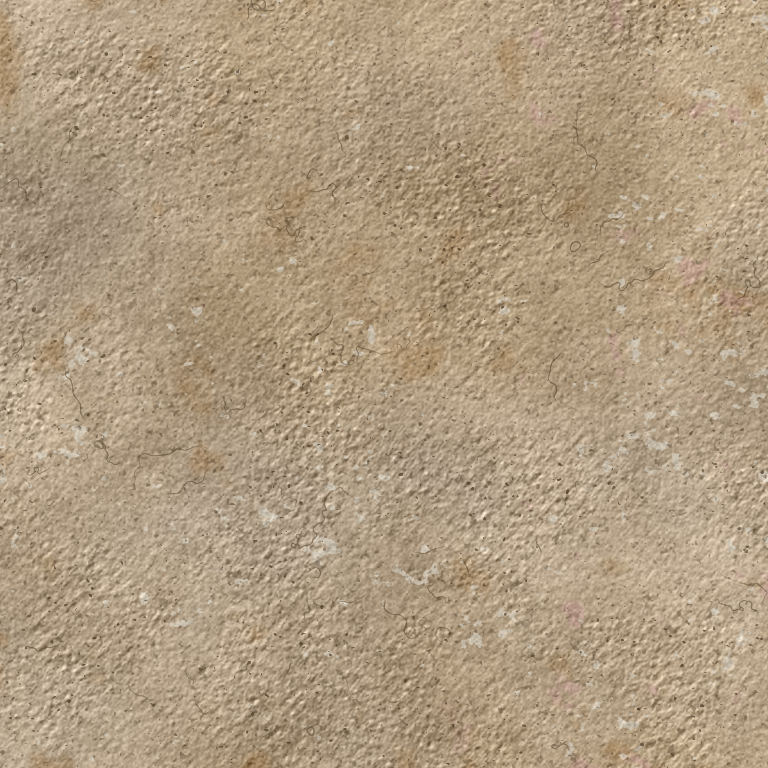
A Shadertoy shader for this texture:

```glsl
const vec3 PLASTER = vec3(0.708, 0.632, 0.530);
const vec3 OCHRE_TINT = vec3(0.004, -0.006, -0.022);
const vec3 GREY_TINT = vec3(-0.010, -0.002, 0.012);
const vec3 FLAKE = vec3(0.82, 0.79, 0.73);
const vec3 PINK = vec3(0.74, 0.59, 0.56);
const vec3 RUST = vec3(0.60, 0.45, 0.27);
const vec3 PIT = vec3(0.28, 0.21, 0.13);
const vec2 LIGHT_DIR = vec2(-0.6, 0.8);
const float RELIEF_SCALE = 125.0;
const float RELIEF_STEP = 0.0011;
const float RELIEF_GAIN = 0.50;
const float GRIT_SCALE = 340.0;
const float GRIT_GAIN = 0.12;
const float STAIN_GAIN = 0.19;
const float MOTTLE_GAIN = 0.11;
const float CREVICE_SCALE = 150.0;
const float CREVICE_DEPTH = 0.38;
const float PIT_GRID = 105.0;
const float PIT_SHARE = 0.20;
const float CRACK_WIDTH = 0.0009;

float hash(vec2 p) {
    return fract(sin(dot(p, vec2(127.1, 311.7))) * 43758.5);
}

float noise(vec2 p) {
    vec2 i = floor(p), f = fract(p);
    f = f * f * (3.0 - 2.0 * f);
    return mix(mix(hash(i), hash(i + vec2(1, 0)), f.x),
               mix(hash(i + vec2(0, 1)), hash(i + vec2(1, 1)), f.x), f.y);
}

float fbm(vec2 p, int octaves) {
    float sum = 0.0, amp = 0.5, total = 0.0;
    for (int i = 0; i < octaves; i++) {
        sum += amp * noise(p);
        total += amp;
        amp *= 0.5;
        p = mat2(1.6, 1.2, -1.2, 1.6) * p + 7.3;
    }
    return sum / total;
}

// Axes along and across the rising diagonal
vec2 diagonal(vec2 p) {
    return vec2(p.x + p.y, 1.3 * (p.y - p.x)) * 0.707;
}

float height(vec2 p) {
    return fbm(diagonal(p) * RELIEF_SCALE, 2);
}

// Small ragged holes, scattered one per chosen cell
float pits(vec2 p) {
    vec2 g = p * PIT_GRID, cell = floor(g);
    g += 0.35 * vec2(noise(p * 260.0), noise(p * 260.0 + 9.0));
    float cover = 0.0;
    for (int y = -1; y <= 1; y++)
    for (int x = -1; x <= 1; x++) {
        vec2 c = cell + vec2(x, y);
        vec2 center = c + vec2(hash(c + 3.1), hash(c + 8.7));
        float radius = mix(0.08, 0.25, pow(hash(c + 5.3), 3.0));
        float dist = length((g - center) * vec2(1.0, 1.25));
        float hole = 1.0 - smoothstep(radius - 0.07, radius + 0.09, dist);
        cover = max(cover, hole * step(hash(c), PIT_SHARE));
    }
    return cover;
}

// Hairlines of even width along a noise contour, broken into short runs
float cracks(vec2 p, float scale) {
    vec2 e = vec2(0.001, 0.0);
    float n = fbm(p * scale, 5);
    vec2 grad = vec2(fbm((p + e.xy) * scale, 5) - n,
                     fbm((p + e.yx) * scale, 5) - n) / e.x;
    float dist = abs(n - 0.5) / max(length(grad), 0.35 * scale);
    float broken = smoothstep(0.60, 0.74, fbm(p * 12.0 + scale, 4));
    return (1.0 - smoothstep(0.3, 1.5, dist / CRACK_WIDTH)) * broken;
}

void mainImage(out vec4 fragColor, in vec2 fragCoord) {
    vec2 p = fragCoord / iResolution.y;

    // Broad stains
    float stain = fbm(p * 4.0 + 11.0, 5) - 0.5;
    float warmth = fbm(p * 3.0 + 31.0, 4) - 0.5 + 0.16 * (p.x - 0.5);
    float mottle = fbm(p * 24.0 + 5.0, 4) - 0.5;
    vec3 color = PLASTER + STAIN_GAIN * stain + MOTTLE_GAIN * mottle;
    color += OCHRE_TINT * smoothstep(-0.02, 0.22, warmth);
    color += GREY_TINT * smoothstep(0.02, 0.22, -warmth);

    // Rust and pink blotches
    float rust = smoothstep(0.64, 0.82, fbm(p * 15.0 + 47.0, 5));
    float pink = smoothstep(0.72, 0.80, fbm(p * 20.0 + 83.0, 4))
               * smoothstep(0.5, 0.7, p.x);
    color = mix(color, RUST, 0.4 * rust);
    color = mix(color, PINK, 0.5 * pink);

    // Small pale chips in a few clusters
    float cluster = smoothstep(0.50, 0.72, fbm(p * 5.0 + 61.0, 3));
    float chip = fbm(p * vec2(58.0, 74.0) + 19.0, 4) + 0.12 * cluster;
    float flake = smoothstep(0.79, 0.86, chip);
    color = mix(color, FLAKE, 0.75 * flake);

    // Relief lit from the upper left, rougher in places
    float rough = mix(0.6, 1.2, smoothstep(0.32, 0.66, fbm(p * 8.0 + 23.0, 5)));
    vec2 d = LIGHT_DIR * RELIEF_STEP;
    float slope = height(p - d) - height(p + d);
    color += RELIEF_GAIN * rough * (1.0 - 0.4 * flake) * slope;
    color += GRIT_GAIN * (noise(p * GRIT_SCALE) - 0.5);

    // Sparse shaded crevices, pits and cracks
    float gap = fbm(diagonal(p) * CREVICE_SCALE + 37.0, 2) + 0.10 * (rough - 0.9);
    color = mix(color, PIT, CREVICE_DEPTH * smoothstep(0.66, 0.88, gap));
    color = mix(color, PIT, 0.7 * pits(p) * min(rough, 1.0));
    float crack = max(cracks(p, 6.0), cracks(p + 4.7, 11.0));
    color = mix(color, PIT, 0.45 * crack);

    fragColor = vec4(clamp(color, 0.0, 1.0), 1.0);
}
```
